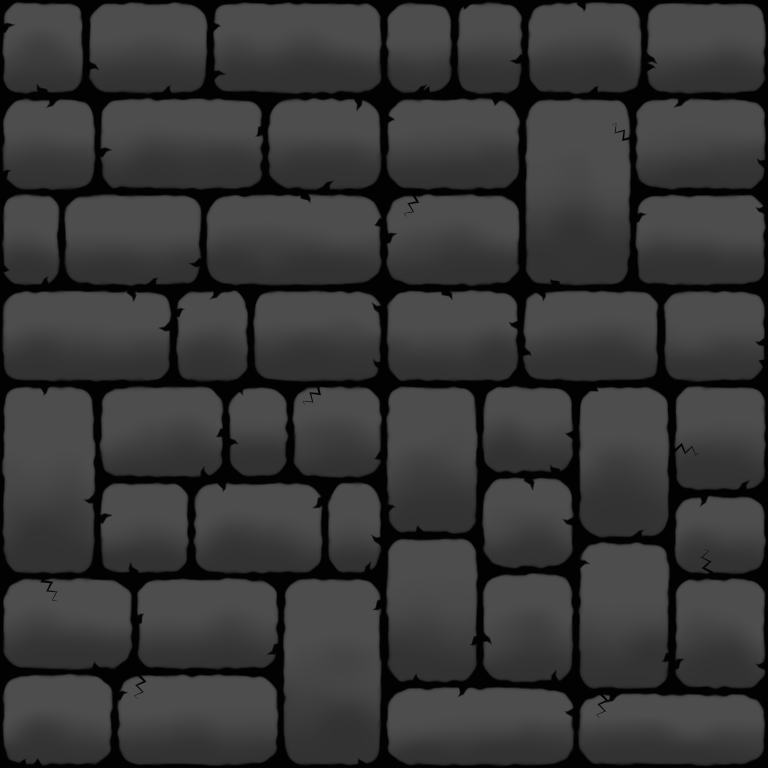
Reproduce this texture map procedurally as a three.js fragment shader.

```glsl
varying vec2 vUv;

// All lengths are in cells; the canvas is CELLS wide.
const float CELLS = 8.0;
const float BLOCK = 4.0;
const float SEED = 5.0;
const float GAP = 0.037;
const float TAPER = 0.025;
const float WOBBLE = 0.03;
const float SOFT = 0.014;
const float MAX_LENGTH = 1.9;
const vec2 RADIUS = vec2(0.11, 0.19);
const vec2 SHADE_RANGE = vec2(0.12, 0.71);
const float SHADE_WAVE = 0.22;
const float DOME = 0.16;
const float CRACK_CHANCE = 0.12;
const vec3 LIT = vec3(0.303);
const vec3 SHADED = vec3(0.198);
const vec3 MORTAR = vec3(0.008);

float hash(vec2 p) {
  vec3 q = fract(p.xyx * 0.1031);
  q += dot(q, q.yzx + 33.33);
  return fract((q.x + q.y) * q.z);
}

float noise(vec2 p) {
  vec2 i = floor(p), f = fract(p);
  f = f * f * (3.0 - 2.0 * f);
  return mix(mix(hash(i), hash(i + vec2(1.0, 0.0)), f.x),
             mix(hash(i + vec2(0.0, 1.0)), hash(i + 1.0), f.x), f.y);
}

// Bounds (lo, hi) of the stone holding p within one block.
vec4 findStone(vec2 p, vec2 block) {
  float seed = SEED + block.x * 31.0 + block.y * 57.0;
  float shift = block.x * block.y;
  float band = floor((p.y + shift) * 0.5);
  vec2 lo = vec2(0.0, max(band * 2.0 - shift, 0.0));
  vec2 hi = vec2(BLOCK, min(band * 2.0 - shift + 2.0, BLOCK));

  // One stone spans the band, except in the plain coursed block
  if (block.x > 0.5 || block.y < 0.5) {
    vec2 key = vec2(seed, band * 19.0 + 3.0);
    float width = mix(0.65, 1.2, hash(key));
    float pick = hash(key + 7.0) * 3.0;
    float start = pick < 1.0 ? 0.0 : BLOCK - width;
    if (pick > 1.0 && pick < 2.0) start = mix(1.0, 1.6, hash(key + 13.0));
    float end = start + width;
    if (p.x >= start && p.x < end) return vec4(start, lo.y, end, hi.y);
    if (p.x < start) hi.x = start;
    else lo.x = end;
  }

  // Cut the course until its pieces are short enough
  lo.y = floor(p.y);
  hi.y = lo.y + 1.0;
  for (int i = 0; i < 3; i++) {
    float len = hi.x - lo.x;
    if (len > MAX_LENGTH) {
      float h = hash(vec2(lo.x * 13.7 + float(i) * 5.0, lo.y * 23.0 + seed));
      float cut = lo.x + len * mix(0.3, 0.7, h);
      if (p.x < cut) hi.x = cut;
      else lo.x = cut;
    }
  }
  return vec4(lo, hi);
}

float roundedBox(vec2 p, vec2 extent, float radius) {
  vec2 e = abs(p) - extent + radius;
  return length(max(e, 0.0)) + min(max(e.x, e.y), 0.0) - radius;
}

// Tapered notch, or a thin zigzag crack, running inward from one side.
float chip(vec2 p, vec2 extent, vec2 key) {
  float side = floor(hash(key) * 4.0);
  vec2 normal = side < 2.0 ? vec2(side * 2.0 - 1.0, 0.0) : vec2(0.0, side * 2.0 - 5.0);
  vec2 tangent = vec2(-normal.y, normal.x);
  vec2 root = extent * (normal + tangent * (hash(key + 11.0) - 0.5) * 1.5);
  vec2 dir = normalize(tangent * (hash(key + 23.0) - 0.5) * 1.8 - normal);
  float crack = step(hash(key + 37.0), CRACK_CHANCE);
  float reach = mix(mix(0.06, 0.12, hash(key + 41.0)), 0.24, crack);
  float width = mix(0.045, 0.022, crack);
  float along = dot(p - root, dir);
  float across = dot(p - root, vec2(-dir.y, dir.x));
  across += mix(0.04, 0.16, crack) * (abs(fract(along * 9.0) - 0.5) - 0.25);
  float taper = 1.0 - clamp(along / reach, 0.0, 1.0);
  return max(abs(across) - width * taper, max(along - reach, -along - 0.1));
}

void main() {
  vec2 grid = vUv * CELLS;
  vec2 block = step(BLOCK, grid);
  vec2 local = grid - block * BLOCK;

  // The lower right block is laid in columns instead of courses
  bool columns = block.x > block.y;
  vec4 stone = findStone(columns ? local.yx : local, block);
  if (columns) stone = stone.yxwz;

  vec2 center = (stone.xy + stone.zw) * 0.5;
  vec2 p = local - center;
  vec2 extent = (stone.zw - stone.xy) * 0.5 - GAP;
  vec2 unit = p / extent;
  vec2 id = (center + block * BLOCK) * 17.3;

  // Worn outline
  vec2 worn = extent - TAPER * pow(abs(unit.yx), vec2(4.0));
  float dist = roundedBox(p, worn, mix(RADIUS.x, RADIUS.y, hash(id)));
  dist += (noise(grid * 11.0) - 0.5) * WOBBLE;
  float cover = 1.0 - smoothstep(-SOFT, SOFT, dist);
  for (int i = 0; i < 2; i++) {
    float notch = chip(p, extent, id + float(i) * 53.0);
    cover *= smoothstep(-SOFT, SOFT, notch);
  }

  // Soft shadow over the lower part, domed and uneven
  float level = unit.y * 0.5 + 0.5 + (noise(grid * 2.5) - 0.5) * SHADE_WAVE;
  level -= DOME * hash(id + 71.0) * (0.33 - unit.x * unit.x);
  vec3 color = mix(SHADED, LIT, smoothstep(SHADE_RANGE.x, SHADE_RANGE.y, level));
  color *= mix(0.85, 1.0, smoothstep(0.0, 0.04, -dist));

  gl_FragColor = vec4(mix(MORTAR, color, cover), 1.0);
}
```
